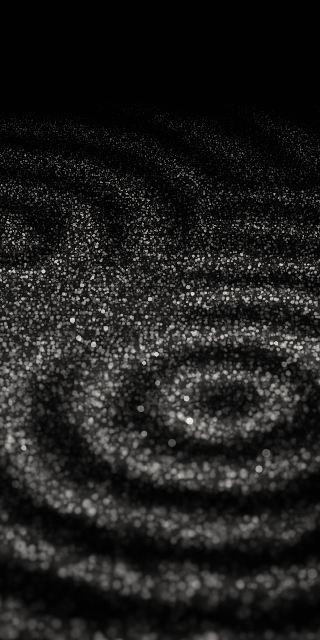
A WebGL 1 fragment shader for this texture:

```glsl
precision highp float;
// Black sand raked into two sets of concentric furrows, fading into darkness.
// Perspective rows of random grains are lit by the furrow height; grains grow
// and soften toward the viewer, with sparse bright discs of defocused glints.
uniform vec2 u_resolution;

#define NEAR_CENTER vec2(0.70, 1.25)
#define FAR_CENTER vec2(0.0, 0.73)
#define FAR_SPACING vec2(0.21, 0.104)
#define GRAIN_SIZE 0.005
#define GRAIN_GROWTH 1.15
#define GRAIN_GAIN 1.0
#define GLINT_GAIN 1.6
#define GLINT_RARITY 0.93
#define HAZE 0.2
#define BLACK_LEVEL 0.055
#define EXPOSURE 1.4
#define TINT vec3(1.0, 0.98, 0.96)

float hash(vec2 p) {
  return fract(sin(dot(p, vec2(127.1, 311.7))) * 43758.5453);
}

float noise(vec2 p) {
  vec2 i = floor(p), f = fract(p);
  f = f * f * (3.0 - 2.0 * f);
  return mix(mix(hash(i), hash(i + vec2(1.0, 0.0)), f.x),
             mix(hash(i + vec2(0.0, 1.0)), hash(i + vec2(1.0, 1.0)), f.x), f.y);
}

// Bright crest at every whole step of radius, offset by phase.
float crest(float radius, float phase, float sharpness) {
  return pow(0.5 + 0.5 * cos(6.28318 * (radius - phase)), sharpness);
}

// Light on the sand; p.y runs downward from 0 to 2.
float sandLight(vec2 p) {
  float wobble = 0.2 * (noise(p * vec2(9.0, 14.0)) - 0.5);

  // Near rings, foreshortened with distance
  vec2 d = p - NEAR_CENTER;
  vec2 ground = vec2(d.x / (0.26 * (1.0 + 0.3 * d.y)), d.y / (0.14 + 0.04 * d.y));
  float nearRings = crest(length(ground) + wobble, 0.6, 1.4);

  // Far arcs
  float farRings = crest(length((p - FAR_CENTER) / FAR_SPACING) + wobble, 0.3, 1.2);

  // Seam between the two patterns, churned flat on the left
  float seam = 0.98 - 0.25 * p.x - 0.2 * smoothstep(0.55, 0.68, p.x);
  float below = p.y - seam;
  float rings = mix(farRings, nearRings, smoothstep(-0.04, 0.04, below));
  float churned = smoothstep(-0.2, -0.02, below) * (1.0 - smoothstep(0.08, 0.38, below))
                * (1.0 - 0.75 * smoothstep(0.45, 0.75, p.x));
  float trough = mix(0.24, 0.1, smoothstep(1.2, 1.6, p.y));
  float light = mix(mix(trough, 1.0, rings), 0.66, 0.85 * churned);
  light *= 0.75 + 0.5 * noise(p * vec2(6.0, 9.0) + 17.0);

  // Falloff to the distance, the foreground and the right edge
  float distance = 0.1 * smoothstep(0.28, 0.4, p.y) + 0.9 * smoothstep(0.28, 0.97, p.y);
  light *= distance * (1.0 - 0.35 * smoothstep(1.25, 2.0, p.y));
  light *= 1.0 - 0.4 * smoothstep(0.75, 1.05, p.x) * smoothstep(1.0, 1.4, p.y);
  return light;
}

// Sum of lit discs in rows whose size grows exponentially down the canvas.
float grainLayer(vec2 p, float scale, float seed, float glint) {
  float k = GRAIN_GROWTH;
  float size0 = GRAIN_SIZE * scale;
  float row = floor(-exp(-k * p.y) / (k * size0));
  float blur = smoothstep(0.7, 1.5, p.y);
  float sum = 0.0;
  for (int j = -1; j <= 1; j++) {
    float r = row + float(j);
    float rowY = -log(max(-(r + 0.5) * k * size0, 0.001)) / k;
    float size = size0 * exp(k * rowY);
    float shift = hash(vec2(r, seed));
    float column = floor(p.x / size + shift);
    for (int i = -1; i <= 1; i++) {
      vec2 id = vec2(column + float(i), r) + seed;
      vec2 jitter = vec2(hash(id), hash(id + 37.3)) - 0.5;
      vec2 center = vec2((column + float(i) + 0.5 - shift + 0.7 * jitter.x) * size,
                         rowY + 0.7 * jitter.y * size);
      float h = hash(id + 71.9);
      float radius = mix(mix(0.45, 0.7, blur), 0.25 + 0.14 * hash(id + 11.7), glint);
      float dist = length(p - center) / size;
      float edge = mix(mix(0.4, 0.25, blur), 0.7, glint);
      float disc = 1.0 - smoothstep(radius * edge, radius, dist);
      float dense = pow(h, mix(3.6, 2.4, blur)) * mix(1.15, 0.44, blur);
      float rare = smoothstep(GLINT_RARITY, 1.0, h);
      sum += disc * mix(dense, rare, glint) * sandLight(center);
    }
  }
  return sum;
}

void main() {
  vec2 uv = gl_FragCoord.xy / u_resolution;
  vec2 p = vec2(uv.x, 2.0 * (1.0 - uv.y));

  // Soft body of the sand plus three sizes of grain
  float value = HAZE * sandLight(p) * mix(0.3, 1.0, smoothstep(0.5, 1.3, p.y));
  value += GRAIN_GAIN * grainLayer(p, 1.0, 3.0, 0.0);
  value += GRAIN_GAIN * grainLayer(p, 0.72, 19.0, 0.0);
  value += 0.5 * GRAIN_GAIN * grainLayer(p, 0.5, 61.0, 0.0);

  // Defocused glints, strongest around the middle
  float glintFade = smoothstep(0.4, 1.0, p.y) * (1.0 - 0.75 * smoothstep(1.3, 1.6, p.y));
  value += GLINT_GAIN * glintFade * grainLayer(p, 1.5, 43.0, 1.0);

  // Deep shadows, and a gentle shoulder where grains overlap
  float lifted = value * value / (value + BLACK_LEVEL);
  float tone = 1.0 - exp(-EXPOSURE * lifted);
  gl_FragColor = vec4(0.004 + tone * TINT, 1.0);
}
```
